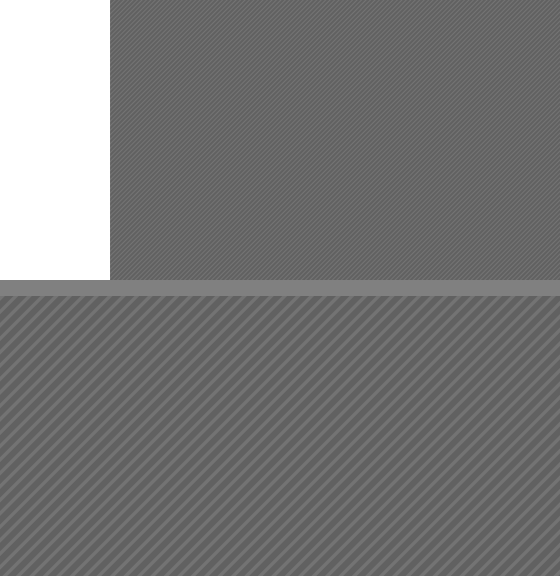
Top: the whole. Bottom: its middle third, enlarged.
This pattern is drawn by a WebGL 1 fragment shader. Its source:

```glsl
precision highp float;

// A plain white margin beside a grey panel of fine diagonal pinstripes.
// Stripes repeat along x - y; box-filtered coverage smooths every edge and
// lets the narrow lines vary gently in strength across the panel.

uniform vec2 u_resolution;

const vec3 MARGIN_WHITE = vec3(1.0);
const vec3 PANEL_GREY = vec3(0.38);
const vec3 STRIPE_GREY = vec3(0.45);

const float PANEL_LEFT = 0.393;     // in canvas heights
const float STRIPE_PERIOD = 0.016;  // horizontal spacing: 125 across a 2:1 canvas
const float STRIPE_SHARE = 0.36;    // light part of each period
const float STRIPE_ORIGIN = 0.419;  // where one stripe centre meets the base line

// Soft step centred on an edge, blurred over the given width.
float softEdge(float signedDistance, float blur) {
  return clamp(signedDistance / blur + 0.5, 0.0, 1.0);
}

// Distance from a coordinate to the nearest repeated line centre.
float repeatDistance(float coordinate, float period) {
  return abs(fract(coordinate / period + 0.5) - 0.5) * period;
}

// Coverage of rising 45 degree stripes, measured along the horizontal.
float diagonalStripes(vec2 p, float period, float share, float origin, float blur) {
  float centreDistance = repeatDistance(p.x - p.y - origin, period);
  return softEdge(0.5 * share * period - centreDistance, blur);
}

void main() {
  vec2 p = gl_FragCoord.xy / u_resolution.y;
  float pixel = 1.0 / u_resolution.y;

  // Striped panel; a diagonal edge spans about 1.4 pixels horizontally.
  float stripe = diagonalStripes(p, STRIPE_PERIOD, STRIPE_SHARE,
                                 STRIPE_ORIGIN, 1.4 * pixel);
  vec3 panel = mix(PANEL_GREY, STRIPE_GREY, stripe);

  // Margin on the left, with a crisp vertical boundary.
  float inPanel = softEdge(p.x - PANEL_LEFT, pixel);
  gl_FragColor = vec4(mix(MARGIN_WHITE, panel, inPanel), 1.0);
}
```
